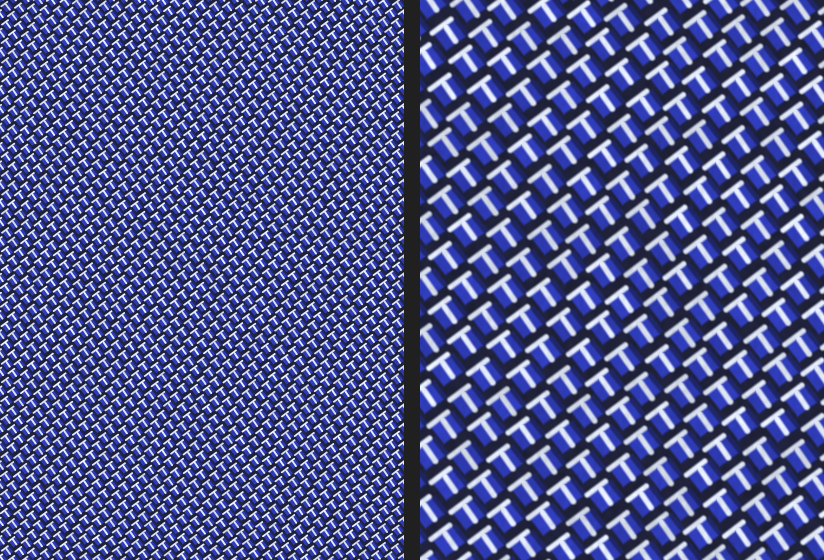
Left: the whole. Right: its middle third, enlarged.
Write a Shadertoy shader that draws this pattern.

```glsl
// Woven cloth of small tilted blue scales in half-offset, slanting rows on navy.
// Each scale is a box with a shaded flank and two pale threads forming a tee,
// painted over its neighbours; hashes vary the position, length and tone.
#define COLUMNS 31.0      // scales across the canvas
#define ROW_STEP 0.72     // row spacing, in scale widths
#define SLANT 0.09        // fall of the rows towards the right
#define THREAD 0.076      // half width of the pale threads
#define SOFTNESS 0.045    // edge blur of the weave
#define JITTER 0.06       // scatter of each scale
#define WEAR 0.10         // tone change between scales
#define GROUND vec3(0.12, 0.13, 0.22)
#define FLANK vec3(0.12, 0.15, 0.40)
#define BLUE vec3(0.18, 0.23, 0.71)
#define PALE vec3(0.91, 0.94, 1.0)

float hash(vec2 p) {
    vec3 q = fract(p.xyx * vec3(0.1031, 0.1030, 0.0973));
    q += dot(q, q.yzx + 33.33);
    return fract((q.x + q.y) * q.z);
}

float valueNoise(vec2 p) {
    vec2 i = floor(p), f = fract(p);
    f = f * f * (3.0 - 2.0 * f);
    return mix(mix(hash(i), hash(i + vec2(1, 0)), f.x),
               mix(hash(i + vec2(0, 1)), hash(i + vec2(1, 1)), f.x), f.y);
}

float boxDistance(vec2 p, vec2 lo, vec2 hi) {
    vec2 d = abs(p - 0.5 * (lo + hi)) - 0.5 * (hi - lo);
    return length(max(d, 0.0)) + min(max(d.x, d.y), 0.0);
}

float segmentDistance(vec2 p, vec2 a, vec2 b) {
    vec2 ab = b - a;
    return length(p - a - ab * clamp(dot(p - a, ab) / dot(ab, ab), 0.0, 1.0));
}

float coverage(float d, float soft) {
    return 1.0 - smoothstep(-soft, soft, d);
}

// Paints one scale; p is relative to its lattice point.
vec3 paintScale(vec3 under, vec2 p, vec2 id, float soft) {
    float tone = hash(id + 7.0), reach = hash(id + 19.0);
    p += JITTER * (vec2(hash(id + 41.0), hash(id + 73.0)) - 0.5);

    // Frame along the rising top edge (x) and down the falling side (y).
    vec2 corner = p - vec2(-0.38, 0.02);
    vec2 q = vec2(dot(corner, vec2(0.766, 0.643)),
                  dot(corner, vec2(0.643, -0.766)));
    float shade = 1.0 + WEAR * (tone - 0.5);

    // Shaded flank, then lit face
    float flank = boxDistance(q, vec2(0.5, 0.06), vec2(0.75, 0.58));
    vec3 col = mix(under, FLANK * shade, coverage(flank, soft));
    float face = boxDistance(q, vec2(0.0), vec2(0.62, 0.57));
    col = mix(col, BLUE * shade, coverage(face, soft));

    // Pale threads: top edge and cross stroke
    float edge = segmentDistance(q, vec2(-0.02, 0.01), vec2(0.60, 0.01));
    float crossStroke = segmentDistance(q, vec2(0.37, 0.03),
                                        vec2(0.34, 0.50 + 0.08 * reach));
    float threads = min(edge - THREAD * 0.85, crossStroke - THREAD);
    return mix(col, PALE * (1.0 - WEAR * reach), coverage(threads, soft));
}

void mainImage(out vec4 fragColor, in vec2 fragCoord) {
    vec2 cloth = fragCoord / iResolution.x * COLUMNS;
    float soft = max(SOFTNESS, 0.6 * COLUMNS / iResolution.x);

    // Slanted rows with a slight drift
    vec2 p = cloth + vec2(0.0, SLANT * cloth.x);
    p += 0.12 * (vec2(valueNoise(cloth * 0.2),
                      valueNoise(cloth * 0.2 + 31.0)) - 0.5);

    vec3 col = GROUND * (0.92 + 0.16 * valueNoise(cloth * 6.0));

    // Nearby scales, lower rows and right neighbours on top
    float row0 = floor(p.y / ROW_STEP + 0.5);
    for (int j = 1; j >= -1; j--) {
        float row = row0 + float(j);
        float shift = 0.5 * mod(row, 2.0);
        float column0 = floor(p.x - shift + 0.5);
        for (int i = -1; i <= 1; i++) {
            vec2 id = vec2(column0 + float(i), row);
            vec2 center = vec2(id.x + shift, row * ROW_STEP);
            col = paintScale(col, p - center, id + 100.0, soft);
        }
    }

    // Fine thread grain
    col *= 0.96 + 0.08 * valueNoise(cloth * vec2(11.0, 8.0) + 50.0);
    fragColor = vec4(clamp(col, 0.0, 1.0), 1.0);
}
```
